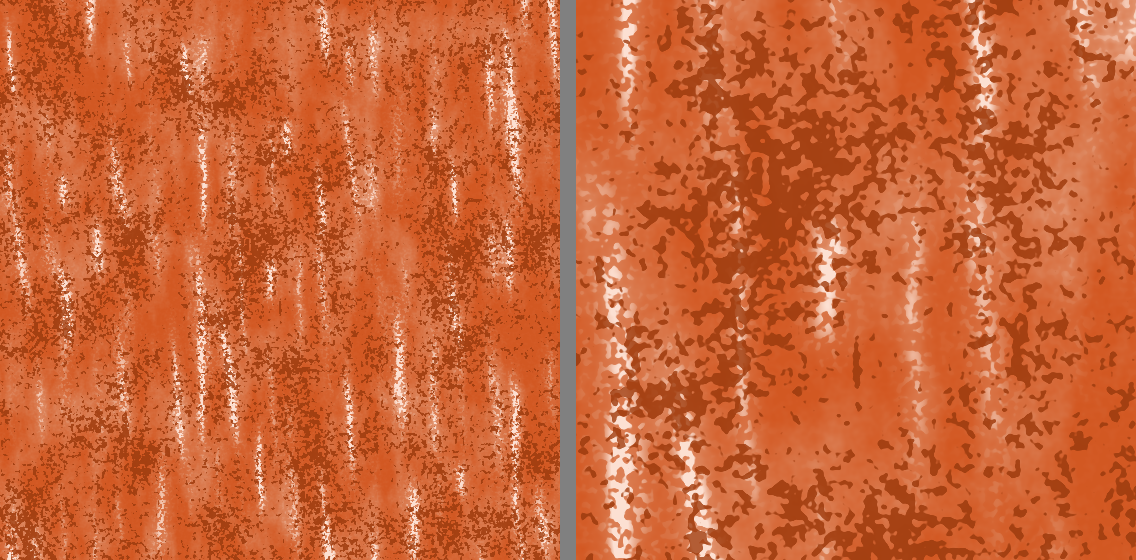
Left, the full canvas; right, a detail of the centre.
This texture is drawn by a Shadertoy shader. Its source:

```glsl
// Weathered orange paint: pale vertical scuffs under clustered dark rust flakes.
#define BASE_ORANGE vec3(0.825, 0.345, 0.135)
#define WORN_ORANGE vec3(0.865, 0.520, 0.360)
#define PALE_SCUFF vec3(0.990, 0.880, 0.825)
#define RUST vec3(0.635, 0.245, 0.065)
#define FLAKE_FREQ 105.0
#define FLAKE_THRESHOLD 0.19
#define CLUSTER_FREQ 8.0
#define CLUSTER_CONTRAST 0.70
#define SCUFF_GRID vec2(20.0, 5.0)
#define SCUFF_WIDTH 0.0078
#define HAZE_LEVEL 0.09

vec2 hash2(vec2 p) {
    vec3 q = fract(p.xyx * vec3(0.1031, 0.1030, 0.0973));
    q += dot(q, q.yzx + 33.33);
    return fract((q.xx + q.yz) * q.zy);
}

float cornerSlope(vec2 corner, vec2 offset) {
    float angle = 6.2832 * hash2(corner + 71.0).x;
    return dot(vec2(cos(angle), sin(angle)), offset);
}

// Gradient noise, centred on zero
float noise(vec2 p) {
    vec2 i = floor(p), f = fract(p);
    vec2 u = f * f * f * (f * (f * 6.0 - 15.0) + 10.0);
    vec2 e = vec2(1.0, 0.0);
    float low = mix(cornerSlope(i, f), cornerSlope(i + e, f - e), u.x);
    float high = mix(cornerSlope(i + e.yx, f - e.yx), cornerSlope(i + 1.0, f - 1.0), u.x);
    return mix(low, high, u.y);
}

float fbm(vec2 p) {
    float sum = 0.0, gain = 0.75;
    for (int k = 0; k < 4; k++) {
        sum += gain * noise(p);
        p = p * 2.07 + 13.7;
        gain *= 0.6;
    }
    return sum;
}

// Scattered leaning scuffs: x is the narrow core, y the soft halo
vec2 scuffs(vec2 p) {
    vec2 home = floor(p * SCUFF_GRID), sum = vec2(0.0);
    for (int j = -1; j <= 1; j++)
    for (int i = -1; i <= 1; i++) {
        vec2 cell = home + vec2(i, j);
        vec2 place = hash2(cell + 5.0), shape = hash2(cell + 43.0), look = hash2(cell + 91.0);
        vec2 d = p - (cell + 0.2 + 0.6 * place) / SCUFF_GRID;
        float halfLength = mix(0.05, 0.19, shape.x);
        float width = SCUFF_WIDTH * mix(0.6, 1.3, shape.y);
        d.x += d.y * mix(0.0, 0.12, look.x);
        float taper = smoothstep(1.0, 0.2, abs(d.y) / halfLength);
        float strength = taper * mix(0.12, 1.0, look.y * look.y);
        float r = d.x * d.x / (width * width);
        sum += strength * vec2(exp(-r), exp(-r / 5.0));
    }
    return sum;
}

void mainImage(out vec4 fragColor, in vec2 fragCoord) {
    vec2 p = fragCoord / iResolution.y;

    // Soft worn haze, drawn out along the vertical
    float haze = HAZE_LEVEL + 0.62 * fbm(p * vec2(10.0, 6.0) + 3.0);
    haze += 0.2 * noise(p * vec2(50.0, 8.0) + 31.0);
    haze = max(haze, 0.0);

    // Grainy scuffs that dissolve into specks at their rims
    float grain = noise(p * 140.0 + 17.0) + 0.8 * noise(p * 260.0 + 59.0);
    vec2 bent = p + vec2(0.006 * noise(p * vec2(6.0, 14.0)), 0.0);
    vec2 scuff = scuffs(bent);
    float flecks = smoothstep(-0.02, 0.22, grain + 0.45 * scuff.x - 0.16);
    float light = haze + 0.13 * grain * (0.4 + haze);
    light += 0.32 * scuff.y + 0.12 * scuff.x;
    light += flecks * (0.55 * scuff.x + 0.25 * scuff.y);
    light = clamp(light, 0.0, 1.0);
    vec3 color = mix(BASE_ORANGE, WORN_ORANGE, min(light * 2.0, 1.0));
    color = mix(color, PALE_SCUFF, max(light * 2.0 - 1.0, 0.0));

    // Ragged flakes of mixed sizes, gathered into loose clusters
    float cluster = fbm(p * CLUSTER_FREQ + 83.0);
    float ragged = 0.7 * noise(p * FLAKE_FREQ + 7.0) + 0.6 * noise(p * FLAKE_FREQ * 2.1 + 29.0);
    ragged += 0.35 * noise(p * FLAKE_FREQ * 0.5 + 47.0);
    float level = ragged + CLUSTER_CONTRAST * cluster - FLAKE_THRESHOLD;
    float flake = smoothstep(-0.05, 0.05, level);
    vec3 flakeColor = mix(RUST, color, 0.04 + 0.15 * light);
    color = mix(color, flakeColor, flake);

    fragColor = vec4(color, 1.0);
}
```
